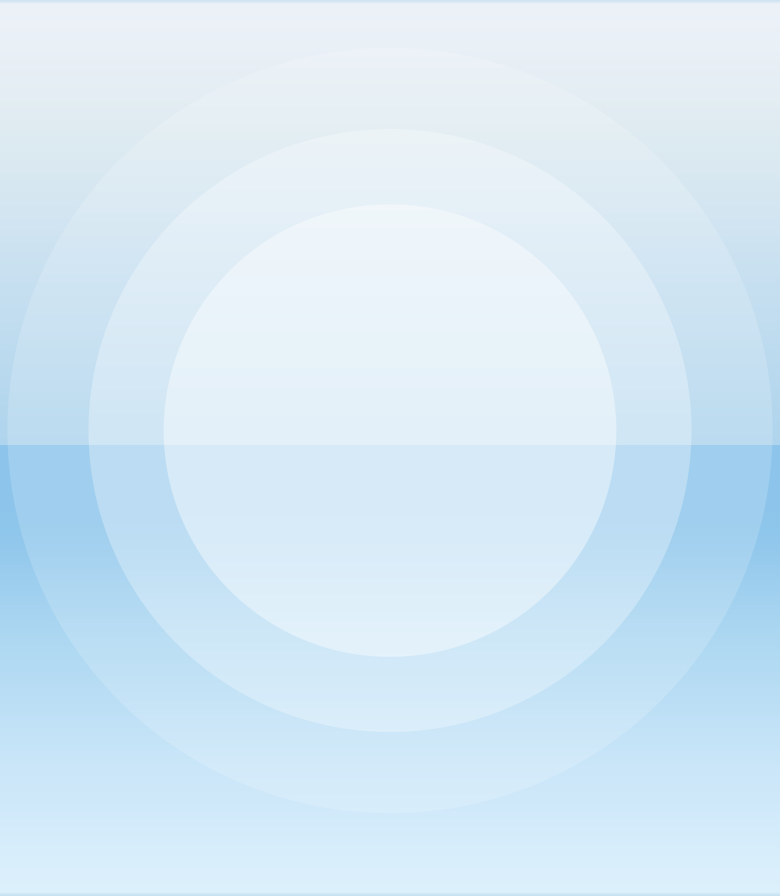
Write a Shadertoy shader that draws this background.

```glsl
// Pale blue sky and water gradients under three concentric translucent discs.

#define DISC_CENTER vec2(0.5, 0.5195)
#define DISC_RADII vec3(0.427, 0.3365, 0.2526)
#define DISC_ALPHAS vec3(0.16, 0.29, 0.41)
#define HORIZON 0.5033
#define RIM_WIDTH 0.004
#define RIM_STRENGTH 0.5

const vec3 RIM_COLOR = vec3(0.70, 0.83, 0.91);

// Sky, from the horizon (t = 0) to the top (t = 1)
vec3 skyColor(float t) {
    vec3 color = mix(vec3(0.67, 0.825, 0.925), vec3(0.80, 0.885, 0.945), smoothstep(-0.15, 0.55, t));
    color = mix(color, vec3(0.88, 0.925, 0.945), smoothstep(0.35, 0.80, t));
    return mix(color, vec3(0.925, 0.945, 0.972), smoothstep(0.68, 1.0, t));
}

// Water, from the horizon (t = 0) to the bottom (t = 1)
vec3 waterColor(float t) {
    vec3 color = mix(vec3(0.55, 0.77, 0.92), vec3(0.67, 0.84, 0.945), smoothstep(0.13, 0.46, t));
    color = mix(color, vec3(0.81, 0.91, 0.978), smoothstep(0.35, 0.82, t));
    return mix(color, vec3(0.86, 0.94, 0.985), smoothstep(0.75, 1.0, t));
}

void mainImage(out vec4 fragColor, in vec2 fragCoord) {
    // Lengths are fractions of the canvas height
    float pixel = 1.0 / iResolution.y;
    float aspect = iResolution.x * pixel;
    vec2 p = fragCoord * pixel;

    // Two gradients meeting at the horizon
    vec3 sky = skyColor(clamp((p.y - HORIZON) / (1.0 - HORIZON), 0.0, 1.0));
    vec3 water = waterColor(clamp((HORIZON - p.y) / HORIZON, 0.0, 1.0));
    float above = smoothstep(-0.5 * pixel, 0.5 * pixel, p.y - HORIZON);
    vec3 color = mix(water, sky, above);

    // Thin soft rims along the top and bottom edges
    float edgeDistance = min(p.y, 1.0 - p.y);
    float rim = 1.0 - smoothstep(0.0, RIM_WIDTH + pixel, edgeDistance);
    color = mix(color, RIM_COLOR, RIM_STRENGTH * rim);

    // Stacked translucent white discs, widest first
    float fromCenter = length(p - DISC_CENTER * vec2(aspect, 1.0));
    for (int i = 0; i < 3; i++) {
        float cover = 1.0 - smoothstep(-0.7 * pixel, 0.7 * pixel, fromCenter - DISC_RADII[i]);
        color = mix(color, vec3(1.0), DISC_ALPHAS[i] * cover);
    }

    fragColor = vec4(color, 1.0);
}
```
